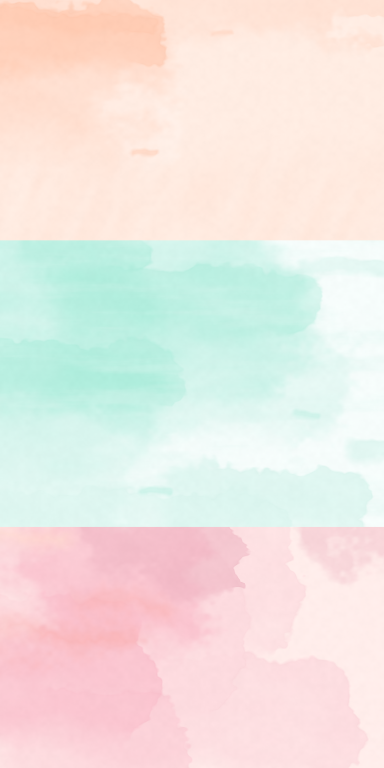
A Shadertoy shader for this background:

```glsl
// Three stacked watercolour panels: peach, mint and pink washes on paper.

// Panel borders, measured downward in canvas widths (canvas is 1 by 2)
const float MINT_TOP = 0.626;
const float PINK_TOP = 1.372;

const vec3 PEACH_PAPER = vec3(1.00, 0.927, 0.888);
const vec3 PEACH_PALE = vec3(1.00, 0.955, 0.93);
const vec3 PEACH_MID = vec3(1.00, 0.86, 0.795);
const vec3 PEACH_DEEP = vec3(1.00, 0.79, 0.69);
const vec3 MINT_PAPER = vec3(0.965, 0.99, 0.985);
const vec3 MINT_LIGHT = vec3(0.86, 0.962, 0.937);
const vec3 MINT_MID = vec3(0.765, 0.945, 0.90);
const vec3 MINT_DEEP = vec3(0.665, 0.925, 0.855);
const vec3 PINK_PAPER = vec3(1.00, 0.93, 0.92);
const vec3 PINK_LIGHT = vec3(0.99, 0.855, 0.872);
const vec3 PINK_MID = vec3(0.98, 0.75, 0.80);
const vec3 PINK_DEEP = vec3(0.93, 0.70, 0.755);
const vec3 CORAL = vec3(0.98, 0.69, 0.69);

const float SHARP = 0.005;   // edge blur of a dry stroke
const float SOFT = 0.04;     // edge blur of a wet wash
const float FADE = 0.45;     // extra blur below and left of a stroke
const float DROOP = 0.3;     // sag of a stroke toward its tip
const float RIM = 0.08;      // pigment gathered at crisp edges
const float MOTTLE = 0.7;    // uneven pigment inside a wash
const float GRAIN = 0.022;   // paper tooth

float hash(vec2 p) {
    return fract(sin(dot(p, vec2(127.1, 311.7))) * 43758.5453);
}

float noise(vec2 p) {
    vec2 i = floor(p), f = fract(p);
    f = f * f * (3.0 - 2.0 * f);
    return mix(mix(hash(i), hash(i + vec2(1, 0)), f.x),
               mix(hash(i + vec2(0, 1)), hash(i + vec2(1, 1)), f.x), f.y);
}

float fbm(vec2 p) {
    float sum = 0.0, amp = 0.5;
    for (int i = 0; i < 5; i++) {
        sum += amp * noise(p);
        p = p * 2.03 + 17.3;
        amp *= 0.5;
    }
    return sum;
}

// Lays a wash over col; box holds centre and half size, rough bends the edge
void wash(inout vec3 col, vec2 p, vec4 box, float soft, float rough,
          vec3 pigment, float strength) {
    vec2 seed = box.xy * 9.0, size = box.zw;
    vec2 bend = vec2(fbm(p * vec2(5, 11) + seed), fbm(p * vec2(6, 9) - seed)) - 0.48;
    bend += 0.15 * (noise(p * 60.0 + seed) - 0.5);
    vec2 local = p - box.xy + bend * rough, rel = local / size;
    local.y -= DROOP * size.y * max(rel.x, 0.0) * rel.x;
    float radius = min(size.x, size.y) * 0.75;
    vec2 e = abs(local) - size + radius;
    float d = length(max(e, 0.0)) + min(max(e.x, e.y), 0.0) - radius;
    // Top and tip stay crisp, the rest dissolves
    float lost = smoothstep(0.0, 0.9, rel.y) * (1.0 - smoothstep(0.5, 0.85, rel.x));
    lost = max(lost, smoothstep(0.4, 1.0, -rel.x));
    soft += FADE * size.y * lost;
    float cover = 1.0 - smoothstep(-soft, soft, d);
    float blotch = fbm(p * vec2(7, 12) + seed.yx);
    float mottle = 1.0 + MOTTLE * (blotch - 0.5);
    col = mix(col, pigment, clamp(cover * strength * mottle, 0.0, 1.0));
    float crisp = blotch * (1.0 - smoothstep(0.004, 0.02, soft));
    col -= RIM * crisp * strength * exp(-abs(d + 0.004) / 0.003) * (1.15 - pigment);
}

vec3 peachPanel(vec2 p) {
    vec3 col = PEACH_PAPER;
    wash(col, p, vec4(.10, .18, .33, .19), SOFT, .16, PEACH_MID, .8);
    wash(col, p, vec4(.70, .02, .34, .06), SHARP, .12, PEACH_MID, .55);
    wash(col, p, vec4(.10, .09, .33, .075), SHARP, .10, PEACH_DEEP, .65);
    wash(col, p, vec4(.12, .05, .28, .025), SHARP, .08, PEACH_DEEP, .6);
    wash(col, p, vec4(.96, .09, .12, .03), SHARP, .16, PEACH_PALE, .6);
    wash(col, p, vec4(.36, .29, .13, .05), SOFT, .25, PEACH_PALE, .6);
    wash(col, p, vec4(.38, .40, .036, .008), SHARP, .04, PEACH_DEEP, .5);
    wash(col, p, vec4(.575, .087, .028, .006), SHARP, .05, PEACH_DEEP, .4);
    // Slanted brush streaks near the foot
    float streak = noise(vec2(p.x * 34.0 + p.y * 16.0, p.y * 7.0 - p.x * 3.0));
    return mix(col, PEACH_MID, 0.3 * streak * smoothstep(0.3, 0.5, p.y));
}

vec3 mintPanel(vec2 p) {
    vec3 col = MINT_PAPER;
    wash(col, p, vec4(.55, .92, .33, .18), SOFT, .25, MINT_LIGHT, .65);
    wash(col, p, vec4(.30, .79, .50, .22), SOFT, .18, MINT_MID, .8);
    wash(col, p, vec4(.05, 1.06, .36, .16), SOFT, .2, MINT_MID, .8);
    wash(col, p, vec4(.08, 1.25, .26, .18), SOFT, .18, MINT_LIGHT, .7);
    wash(col, p, vec4(.22, .645, .18, .045), SHARP, .08, MINT_DEEP, .5);
    wash(col, p, vec4(.49, .768, .36, .075), SHARP, .10, MINT_DEEP, .42);
    wash(col, p, vec4(.27, .775, .15, .07), SOFT, .1, MINT_DEEP, .6);
    wash(col, p, vec4(.14, .97, .335, .076), SHARP, .10, MINT_DEEP, .5);
    wash(col, p, vec4(.30, .98, .15, .055), SOFT, .08, MINT_DEEP, .65);
    wash(col, p, vec4(.50, 1.18, .24, .045), SOFT, .2, MINT_PAPER, .6);
    wash(col, p, vec4(.70, 1.30, .27, .08), SHARP, .12, MINT_LIGHT, .75);
    wash(col, p, vec4(.30, 1.33, .45, .05), SHARP, .12, MINT_LIGHT, .65);
    wash(col, p, vec4(.99, 1.18, .09, .025), SHARP, .05, MINT_LIGHT, .8);
    wash(col, p, vec4(.93, .70, .16, .018), SHARP, .06, MINT_LIGHT, .65);
    wash(col, p, vec4(.80, 1.08, .036, .008), SHARP, .04, MINT_MID, .8);
    wash(col, p, vec4(.41, 1.28, .045, .01), SHARP, .04, MINT_MID, .75);
    // Dry horizontal bristle marks
    float wisp = smoothstep(0.45, 0.75, fbm(p * vec2(3, 24)));
    return mix(col, MINT_LIGHT, 0.35 * wisp);
}

vec3 pinkPanel(vec2 p) {
    vec3 col = PINK_PAPER;
    wash(col, p, vec4(.38, 1.45, .40, .22), SHARP, .12, PINK_LIGHT, .65);
    wash(col, p, vec4(.55, 1.85, .385, .14), SHARP, .10, PINK_LIGHT, .8);
    wash(col, p, vec4(.24, 1.60, .40, .24), SHARP, .10, PINK_LIGHT, .8);
    wash(col, p, vec4(.12, 1.73, .28, .16), SHARP, .12, PINK_MID, .68);
    wash(col, p, vec4(.25, 1.92, .24, .12), SHARP, .12, PINK_MID, .4);
    wash(col, p, vec4(.28, 1.50, .25, .14), SOFT, .25, PINK_MID, .7);
    wash(col, p, vec4(.43, 1.41, .24, .08), SHARP, .26, PINK_DEEP, .5);
    wash(col, p, vec4(.94, 1.39, .15, .06), SHARP, .24, PINK_DEEP, .4);
    wash(col, p, vec4(.13, 1.645, .20, .025), SOFT, .16, CORAL, .65);
    wash(col, p, vec4(.32, 1.575, .11, .022), SOFT, .14, CORAL, .5);
    wash(col, p, vec4(.06, 1.39, .12, .015), SOFT, .1, PEACH_MID, .7);
    wash(col, p, vec4(.03, 1.55, .10, .06), SOFT, .2, PINK_PAPER, .5);
    return col;
}

void mainImage(out vec4 fragColor, in vec2 fragCoord) {
    vec2 uv = fragCoord / iResolution.xy;
    vec2 p = vec2(uv.x, 2.0 * (1.0 - uv.y));
    float aa = 1.0 / iResolution.y;
    vec3 col = mix(peachPanel(p), mintPanel(p), smoothstep(-aa, aa, p.y - MINT_TOP));
    col = mix(col, pinkPanel(p), smoothstep(-aa, aa, p.y - PINK_TOP));
    col += GRAIN * (fbm(p * 70.0) - 0.48);
    fragColor = vec4(clamp(col, 0.0, 1.0), 1.0);
}
```
